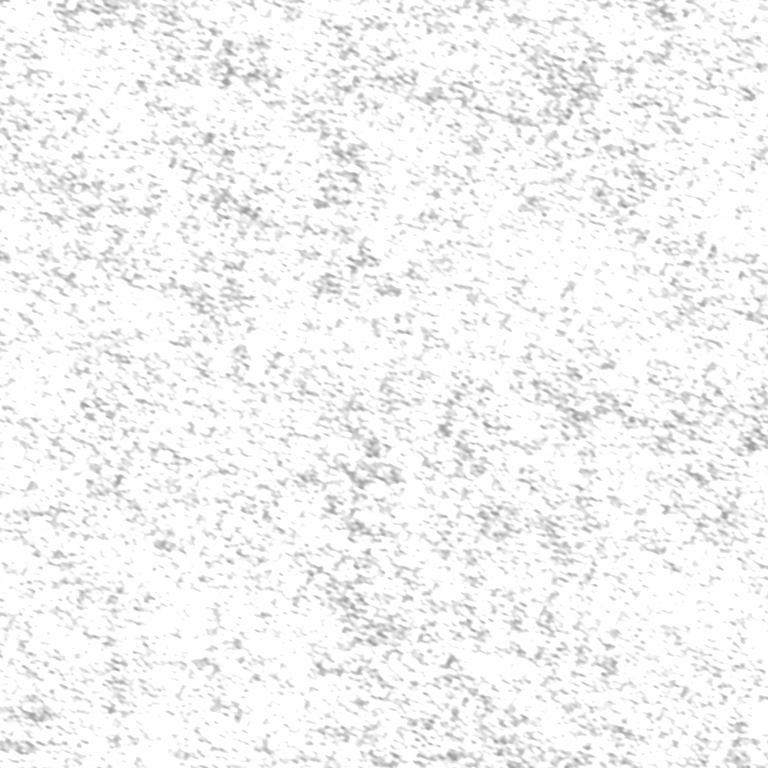
This texture is drawn by a WebGL 1 fragment shader. Its source:

```glsl
precision highp float;
// Pale paper flecked with fine grey grains that slope down to the right.
// Stretched, rotated value noise makes the grains, broader noise gathers them
// into drifts, and everything below a threshold is left as white paper.

uniform vec2 u_resolution;

float hash(vec2 cell) {
  return fract(sin(dot(cell, vec2(127.1, 311.7))) * 43758.5453);
}

// Value noise centred on zero and scaled to about unit deviation.
float noise(vec2 p) {
  vec2 cell = floor(p);
  vec2 blend = smoothstep(0.0, 1.0, fract(p));
  float low = mix(hash(cell), hash(cell + vec2(1.0, 0.0)), blend.x);
  float high = mix(hash(cell + vec2(0.0, 1.0)), hash(cell + 1.0), blend.x);
  return (mix(low, high, blend.y) - 0.5) / 0.215;
}

// Noise whose long axis falls to the right by the given angle in radians.
float slantedNoise(vec2 p, float fall, vec2 frequency) {
  float c = cos(fall);
  float s = sin(fall);
  vec2 along = vec2(c * p.x - s * p.y, s * p.x + c * p.y);
  return noise(along * frequency + 37.0);
}

void main() {
  vec2 uv = gl_FragCoord.xy / u_resolution.y;

  // Grains at two angles and sizes
  float grain = 0.68 * slantedNoise(uv, 0.30, vec2(112.0, 215.0))
              + 0.52 * slantedNoise(uv + 3.7, 0.52, vec2(165.0, 262.0));

  // Small clumps and wide drifts
  float density = 0.36 * slantedNoise(uv + 1.3, 0.25, vec2(36.0, 58.0))
                + 0.28 * slantedNoise(uv + 5.1, 0.40, vec2(11.0, 17.0))
                + 0.22 * slantedNoise(uv + 8.9, 0.60, vec2(4.0, 6.0));

  // Only the upper part of the noise darkens the paper
  float shade = 0.136 * max(grain + density - 0.10, 0.0);
  gl_FragColor = vec4(vec3(0.996 - min(shade, 0.36)), 1.0);
}
```
